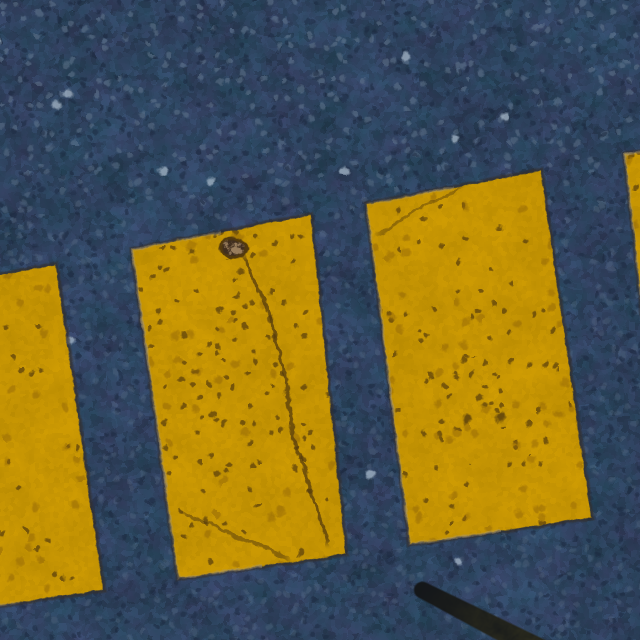
A three.js fragment shader for this texture:

```glsl
// Worn yellow crossing bars, slanted and unevenly spaced, on blue speckled asphalt.
// Each bar is a sheared box from a loop; cellular noise makes the grain and pits,
// and layered sines make the mottling, ragged edges and cracks.
varying vec2 vUv;

vec2 hash2(vec2 p) {
  vec3 q = fract(vec3(p.xyx) * vec3(0.1031, 0.103, 0.0973));
  q += dot(q, q.yzx + 33.33);
  return fract((q.xx + q.yz) * q.zy);
}

// Nearest cell point: x = distance, y = random value of that cell
vec2 cells(vec2 p) {
  vec2 base = floor(p), best = vec2(9.0, 0.0);
  for (int j = -1; j <= 1; j++)
    for (int i = -1; i <= 1; i++) {
      vec2 cell = base + vec2(float(i), float(j));
      float d = length(cell + 0.1 + 0.8 * hash2(cell) - p);
      if (d < best.x) best = vec2(d, hash2(cell + 71.0).x);
    }
  return best;
}

// Layered, rotated sines, roughly -1 to 1
float waves(vec2 p) {
  float sum = 0.0, amp = 0.6;
  for (int i = 0; i < 4; i++) {
    sum += amp * sin(p.x + 1.7 * sin(0.8 * p.y)) * sin(p.y + 1.3 * sin(0.7 * p.x));
    p = mat2(1.2, 1.6, -1.6, 1.2) * p + 3.1;
    amp *= 0.6;
  }
  return sum;
}

// Round specks in the given share of cells
float specks(vec2 p, float share, float radius) {
  vec2 c = cells(p);
  return (1.0 - smoothstep(radius * 0.4, radius, c.x)) * step(1.0 - share, c.y);
}

// Thin line where offset is zero, limited to a span of t
float crack(float offset, float t, float from, float to, float width) {
  float line = 1.0 - smoothstep(width * 0.4, width, abs(offset));
  return line * smoothstep(from, from + 0.02, t) * (1.0 - smoothstep(to - 0.02, to, t));
}

vec3 asphalt(vec2 p) {
  vec2 warped = p + 0.004 * vec2(waves(p * 90.0), waves(p.yx * 90.0 + 5.0));
  float grain = cells(warped * 120.0).y - 0.5;
  float clump = cells(warped * 55.0).y - 0.5;
  vec3 col = vec3(0.18, 0.26, 0.37) * (1.0 + 0.20 * grain + 0.14 * clump + 0.09 * waves(p * 16.0));
  col += vec3(0.025, -0.01, 0.01) * waves(p * 45.0 + 8.0);
  float upper = 0.5 + 0.5 * smoothstep(0.5, 0.9, p.y);
  col = mix(col, vec3(0.40, 0.48, 0.57), 0.5 * upper * specks(warped * 75.0, 0.16, 0.5));
  col = mix(col, vec3(0.10, 0.15, 0.24), 0.5 * specks(warped * 85.0 + 40.0, 0.14, 0.5));
  return mix(col, vec3(0.62, 0.69, 0.76), 0.8 * specks(warped * 40.0 + 9.0, 0.016, 0.38));
}

// Signed distance to bar k; side is negative near its left edge
float bar(vec2 p, float k, out float side) {
  float flip = cos(3.14159 * k);
  float centre = -0.02 + 0.39 * k - 0.0045 * k * flip;
  float halfWidth = 0.134 + 0.004 * k;
  float left = centre - halfWidth - (0.153 - 0.013 * k) * (p.y - 0.4);
  float right = centre + halfWidth - (0.125 + 0.02 * flip) * (p.y - 0.4);
  float across = max(left - p.x, p.x - right);
  float along = max(p.y - 0.57 - 0.193 * p.x, 0.055 + 0.148 * p.x - p.y);
  side = p.x - 0.5 * (left + right);
  return max(across, along) + 0.0016 * waves(p * 75.0) + 0.0008 * waves(p * 240.0);
}

vec3 paint(vec2 p) {
  vec3 brown = vec3(0.33, 0.23, 0.05);
  vec3 col = vec3(0.77, 0.58, 0.01) * (1.0 + 0.035 * waves(p * 30.0) + 0.05 * (cells(p * 130.0).y - 0.5));
  vec2 warped = p + 0.005 * vec2(waves(p * 70.0), waves(p * 80.0 + 4.0));

  // Pits gather around the middle of the bars
  float gather = exp(-45.0 * dot(p - vec2(0.32, 0.41), p - vec2(0.32, 0.41)))
               + 0.8 * exp(-70.0 * dot(p - vec2(0.75, 0.41), p - vec2(0.75, 0.41)));
  float pits = specks(warped * 75.0 + 20.0, 0.05 + 0.23 * gather, 0.42);
  col = mix(col, brown, 0.7 * pits);
  col = mix(col, vec3(0.55, 0.38, 0.03), 0.45 * specks(warped * 45.0, 0.13, 0.4));
  for (int i = 0; i < 2; i++) {
    float d = length(warped - vec2(0.728 + 0.054 * float(i), 0.347));
    col = mix(col, brown, 0.8 * (1.0 - smoothstep(0.004, 0.010, d)));
  }

  // Long crack, then the two short corner cracks
  float jag = 0.006 * waves(p * 38.0) + 0.002 * waves(p * 150.0);
  float bend = 0.51 - 0.304 * (p.y - 0.15) + 0.022 * exp(-90.0 * (p.y - 0.49) * (p.y - 0.49));
  float lines = crack(p.x - bend + jag, p.y, 0.14, 0.61, 0.0042);
  lines = max(lines, 0.7 * crack(p.y - 0.198 + 0.42 * (p.x - 0.28) + jag, p.x, 0.275, 0.46, 0.004));
  lines = max(lines, 0.6 * crack(p.y - 0.636 - 0.55 * (p.x - 0.59) + jag, p.x, 0.58, 0.73, 0.004));
  col = mix(col, brown, 0.75 * lines);

  // Chipped hole with a dark rim
  float chip = length((p - vec2(0.367, 0.613)) * vec2(0.9, 1.25)) + 0.005 * waves(p * 65.0);
  vec3 hole = mix(vec3(0.25, 0.18, 0.12), vec3(0.60, 0.49, 0.36), smoothstep(-0.2, 0.5, waves(p * 130.0)));
  hole = mix(hole, brown, smoothstep(0.012, 0.018, chip));
  return mix(col, hole, 1.0 - smoothstep(0.019, 0.023, chip));
}

void main() {
  vec2 p = vUv;
  vec3 col = asphalt(p), yellow = paint(p);
  for (int k = 0; k < 4; k++) {
    float side, d = bar(p, float(k), side);
    col = mix(col, vec3(0.20, 0.18, 0.17), 0.7 * (1.0 - smoothstep(0.001, 0.006, abs(d - 0.001))));
    col = mix(col, yellow, 1.0 - smoothstep(-0.0015, 0.0015, d));
    float rim = (1.0 - smoothstep(0.001, 0.0035, abs(d))) * step(side, 0.0);
    col = mix(col, vec3(0.65, 0.58, 0.42), rim * (0.4 + 0.35 * waves(p * 60.0)));
  }

  // Dark stick entering from the lower edge
  vec2 axis = vec2(0.225, -0.115), rel = p - vec2(0.66, 0.078);
  float t = clamp(dot(rel, axis) / dot(axis, axis), 0.0, 1.0);
  float stick = length(rel - axis * t) - 0.013 - 0.006 * t;
  vec3 wood = mix(vec3(0.08, 0.09, 0.10), vec3(0.25, 0.24, 0.13), t * (0.6 + 0.4 * waves(p * 60.0)));
  gl_FragColor = vec4(mix(col, wood, 1.0 - smoothstep(-0.002, 0.002, stick)), 1.0);
}
```
